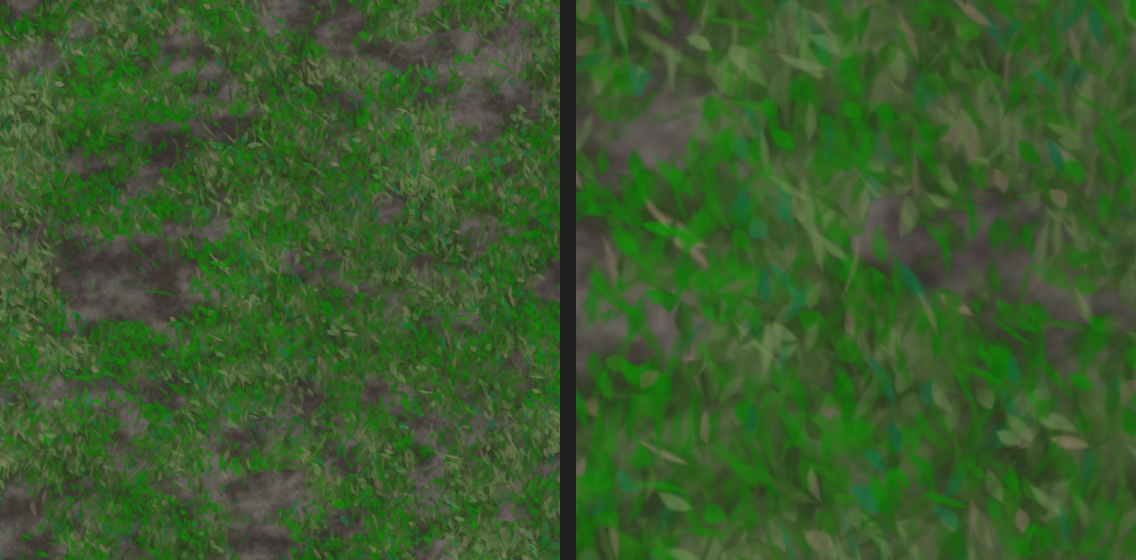
Left: the whole. Right: its middle third, enlarged.
A WebGL 1 fragment shader for this texture:

```glsl
precision highp float;
// Patchy lawn: soft tufts of short grass over grey-brown bare soil.

uniform vec2 u_resolution;

const int LAYERS = 7;
const vec3 SOIL_DARK = vec3(0.23, 0.21, 0.19);
const vec3 SOIL_LIGHT = vec3(0.39, 0.37, 0.35);
const vec3 THATCH_DARK = vec3(0.18, 0.25, 0.13);
const vec3 THATCH_LIGHT = vec3(0.31, 0.37, 0.24);
const vec3 VIVID = vec3(0.07, 0.46, 0.03);
const vec3 GREEN = vec3(0.15, 0.41, 0.08);
const vec3 OLIVE = vec3(0.24, 0.34, 0.16);
const vec3 SHADE = vec3(0.17, 0.30, 0.12);
const vec3 PALE = vec3(0.37, 0.46, 0.28);
const vec3 STRAW = vec3(0.47, 0.43, 0.34);
const vec3 TEAL = vec3(0.09, 0.42, 0.24);

// Four random values per point, without sine
vec4 hash4(vec2 p) {
  vec4 q = fract(p.xyxy * vec4(0.1031, 0.1030, 0.0973, 0.1099));
  q += dot(q, q.wzxy + 33.33);
  return fract((q.xxyz + q.yzzw) * q.zywx);
}

float noise(vec2 p) {
  vec2 cell = floor(p);
  vec2 f = fract(p);
  f = f * f * (3.0 - 2.0 * f);
  float low = mix(hash4(cell).x, hash4(cell + vec2(1.0, 0.0)).x, f.x);
  float high = mix(hash4(cell + vec2(0.0, 1.0)).x, hash4(cell + 1.0).x, f.x);
  return mix(low, high, f.y);
}

float fbm(vec2 p) {
  float sum = 0.0;
  float weight = 0.53;
  for (int i = 0; i < 4; i++) {
    sum += weight * noise(p);
    p = mat2(0.8, 0.6, -0.6, 0.8) * p * 2.1 + 17.3;
    weight *= 0.5;
  }
  return sum;
}

// Blade colour: low picks are dry, high picks are lush
vec3 bladeColor(float pick, float rare) {
  vec3 color = mix(PALE, OLIVE, smoothstep(0.14, 0.26, pick));
  color = mix(color, SHADE, smoothstep(0.36, 0.44, pick));
  color = mix(color, GREEN, smoothstep(0.46, 0.54, pick));
  color = mix(color, VIVID, smoothstep(0.66, 0.78, pick));
  color = mix(color, STRAW, step(rare, 0.035));
  return mix(color, TEAL, step(0.95, rare));
}

// Soft, tapered, slightly bent blade centred on the origin
float bladeMask(vec2 p, float angle, float halfLength, float width, float bend) {
  float c = cos(angle);
  float s = sin(angle);
  vec2 q = vec2(c * p.x + s * p.y, c * p.y - s * p.x);
  float t = q.y / halfLength;
  float edge = abs(q.x + bend * t * t) - width * (1.0 - t * t);
  return 1.0 - smoothstep(-0.09, 0.09, edge);
}

// Paints one scattered layer of blades over the given colour
vec3 grassLayer(vec3 color, vec2 uv, float scale, float seed, float cover, float lush) {
  vec2 p = uv * scale + seed * vec2(0.37, 0.61);
  vec2 home = floor(p);
  for (int y = -1; y <= 1; y++) {
    for (int x = -1; x <= 1; x++) {
      vec2 cell = home + vec2(float(x), float(y));
      vec4 place = hash4(cell + seed * 19.0);
      vec4 look = hash4(cell + seed * 31.0 + 7.7);
      float angle = (place.z + look.w - 1.0) * 1.5 + 0.1;
      float halfLength = mix(0.34, 0.85, look.x);
      float width = mix(0.27, 0.08, look.x) * mix(0.8, 1.25, place.w);
      float bend = 0.2 * (look.y - 0.5);
      float mask = bladeMask(p - cell - place.xy, angle, halfLength, width, bend);
      float present = smoothstep(-0.08, 0.08, cover - place.w);
      float pick = look.z * 0.8 + 0.1 + (lush - 0.5) * 1.15;
      vec3 tint = bladeColor(pick, fract(look.y * 7.0)) * mix(0.88, 1.12, place.z);
      color = mix(color, tint, mask * present * mix(0.45, 0.8, look.w));
    }
  }
  return color;
}

void main() {
  vec2 uv = gl_FragCoord.xy / min(u_resolution.x, u_resolution.y);

  // Broad fields: flattened bare patches, small gaps and lush tufts
  float bare = smoothstep(0.55, 0.68, fbm(uv * vec2(5.0, 7.5) + vec2(3.7, 8.2)));
  float gap = smoothstep(0.50, 0.70, fbm(uv * vec2(13.0, 17.0) + 90.0));
  float lush = 0.55 * noise(uv * vec2(21.0, 24.0) + 41.0)
             + 0.45 * noise(uv * vec2(4.0, 5.0) + 5.0);
  float cover = mix(mix(0.9, 0.25, gap), 0.05, bare);

  // Ground: mottled soil and matted thatch
  float mottle = fbm(uv * vec2(24.0, 32.0) + 60.0);
  vec3 soil = mix(SOIL_DARK, SOIL_LIGHT, smoothstep(0.2, 0.8, mottle));
  vec3 thatch = mix(THATCH_DARK, THATCH_LIGHT, smoothstep(0.3, 0.7, mottle));
  vec3 color = mix(thatch, soil, max(bare, gap));

  // Blades from coarse to fine
  for (int i = 0; i < LAYERS; i++) {
    float layer = float(i);
    color = grassLayer(color, uv, 30.0 + 4.0 * layer, layer + 1.0, cover, lush);
  }

  // Fine grain and broad light variation
  float grain = noise(uv * vec2(190.0, 140.0)) - 0.5;
  float light = noise(uv * 7.0 + 23.0) - 0.5;
  color *= 1.0 + 0.13 * grain + 0.18 * light;
  gl_FragColor = vec4(color, 1.0);
}
```
